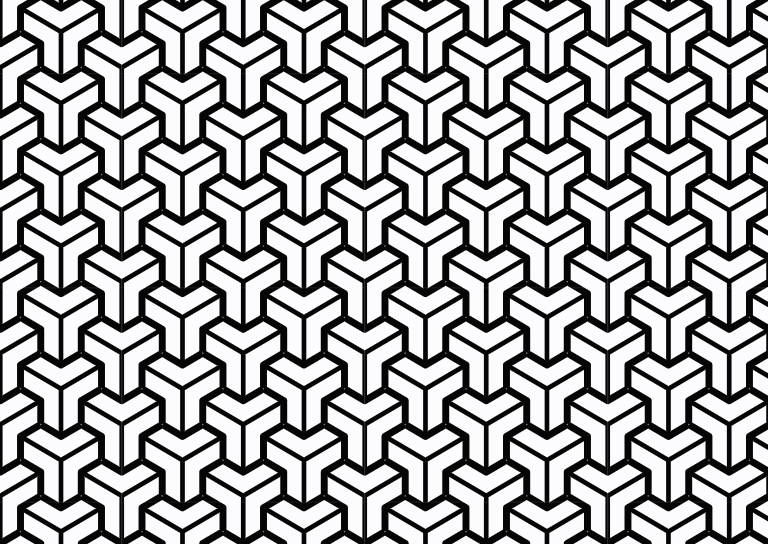
Write a Shadertoy shader that draws this pattern.

```glsl
// Interlocking three-armed blocks in black outline on a hexagonal lattice.

const float HALF_SQRT3 = 0.8660254;
const vec2 ORIGIN = vec2(0.5588, 0.5478);    // centre of one block, in canvas heights
const vec2 UNIT = vec2(0.04298, 0.04375);    // short block edge, in canvas heights
const float OUTLINE_HALF = 0.148;            // half widths, in block edges
const float RIDGE_HALF = 0.100;
const vec3 PAPER = vec3(0.99, 0.99, 1.0);
const vec3 INK = vec3(0.02);

float segmentDistance(vec2 p, vec2 a, vec2 b) {
    vec2 ap = p - a, ab = b - a;
    return length(ap - ab * clamp(dot(ap, ab) / dot(ab, ab), 0.0, 1.0));
}

// Offset from the nearest block centre.
vec2 hexCell(vec2 p) {
    vec2 cell = vec2(6.0 * HALF_SQRT3, 3.0);
    vec2 a = mod(p + 0.5 * cell, cell) - 0.5 * cell;
    vec2 b = mod(p, cell) - 0.5 * cell;
    return dot(a, a) < dot(b, b) ? a : b;
}

// Folds threefold mirror symmetry into one wedge beside the downward arm.
vec2 foldArms(vec2 p) {
    vec2 normal = vec2(0.5, HALF_SQRT3);
    p.x = abs(p.x);
    p -= 2.0 * max(dot(p, normal), 0.0) * normal;
    return vec2(abs(p.x), p.y);
}

// Signed distance to the inked lines within the wedge.
float inkDistance(vec2 p) {
    float w = HALF_SQRT3;
    vec2 corner = vec2(w, -1.5);
    float ridge = min(segmentDistance(p, vec2(0.0), vec2(0.0, -2.0)),
                      segmentDistance(p, vec2(w, -0.5), vec2(2.0 * w, -1.0)));
    float outline = segmentDistance(p, vec2(w, -0.5), corner);
    outline = min(outline, segmentDistance(p, corner, vec2(0.0, -2.0)));
    outline = min(outline, segmentDistance(p, corner, vec2(2.0 * w, -2.0)));
    return min(ridge - RIDGE_HALF, outline - OUTLINE_HALF);
}

float coverage(float dist, float pixel) {
    return clamp(0.5 - dist / pixel, 0.0, 1.0);
}

// Faint hairline repeated at a fixed period.
float hairline(float x, float offset, float period, float pixel) {
    float d = abs(mod(x - offset + 0.5 * period, period) - 0.5 * period);
    return coverage(d - 0.02, pixel);
}

void mainImage(out vec4 fragColor, in vec2 fragCoord) {
    vec2 grid = (fragCoord / iResolution.y - ORIGIN) / UNIT;
    float pixel = 1.0 / (iResolution.y * UNIT.y);
    vec2 wedge = foldArms(hexCell(grid));

    float ink = coverage(inkDistance(wedge), pixel);

    // Pinholes where three outlines meet
    float pinhole = coverage(length(wedge - vec2(HALF_SQRT3, -1.5)) - 0.03, pixel);
    ink *= 1.0 - 0.5 * pinhole;

    // Pale seams between printed panels
    float column = 3.0 * HALF_SQRT3;
    float seam = max(0.2 * hairline(grid.x, column, 4.0 * column, pixel),
                     0.1 * hairline(grid.y, -1.76, 9.0, pixel));
    ink *= 1.0 - seam;

    fragColor = vec4(mix(PAPER, INK, ink), 1.0);
}
```
